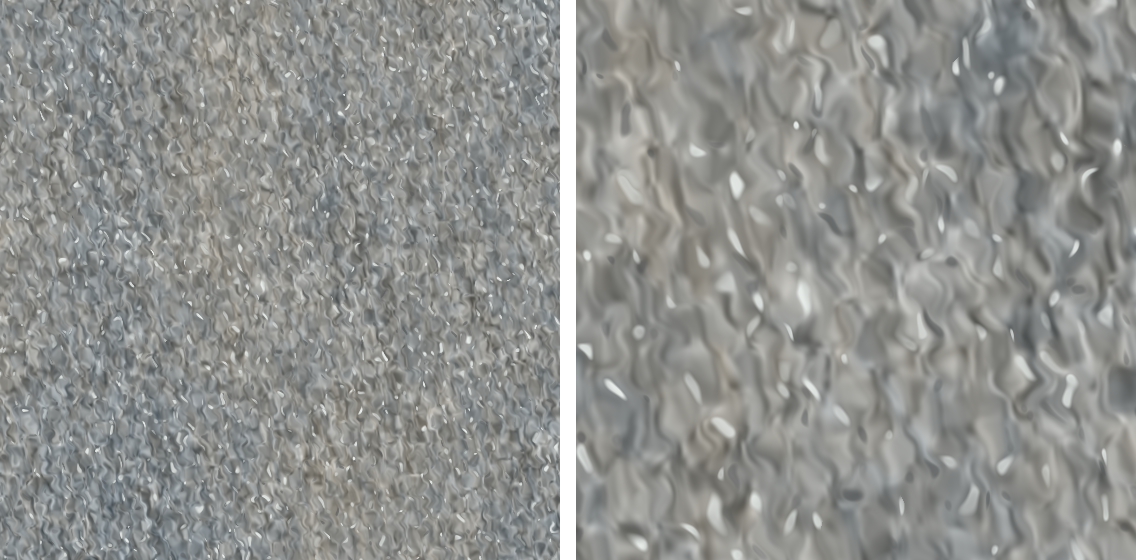
Left: the whole. Right: its middle third, enlarged.
Reproduce this texture procedurally as a WebGL 1 fragment shader.

```glsl
precision highp float;
// Grey schist: fine, upright mineral grains with pale mica flecks and faint blue and tan bands.
uniform vec2 u_resolution;

const vec3 STONE = vec3(0.541, 0.551, 0.547);
const vec3 MICA = vec3(0.90, 0.92, 0.91);
const vec3 SHADOW = vec3(0.33, 0.34, 0.345);
const vec3 BLUE_SHIFT = vec3(-0.030, -0.004, 0.022);
const vec3 TAN_SHIFT = vec3(0.022, 0.002, -0.024);

float hash(vec2 p, float seed) {
  vec3 q = fract(vec3(p.xyx + seed * 7.13) * 0.1031);
  q += dot(q, q.yzx + 33.33);
  return fract((q.x + q.y) * q.z);
}

// Smooth value noise in the range -1 to 1.
float noise(vec2 p, float seed) {
  vec2 cell = floor(p);
  vec2 f = fract(p);
  f = f * f * (3.0 - 2.0 * f);
  float low = mix(hash(cell, seed), hash(cell + vec2(1.0, 0.0), seed), f.x);
  float high = mix(hash(cell + vec2(0.0, 1.0), seed), hash(cell + vec2(1.0), seed), f.x);
  return mix(low, high, f.y) * 2.0 - 1.0;
}

// Scattered slender chips: one candidate per cell, kept with the given chance.
float flecks(vec2 p, float count, float chance, float seed) {
  vec2 g = p * count;
  vec2 home = floor(g);
  float cover = 0.0;
  for (int j = -1; j <= 1; j++) {
    for (int i = -1; i <= 1; i++) {
      vec2 cell = home + vec2(float(i), float(j));
      vec2 center = cell + vec2(hash(cell, seed), hash(cell, seed + 1.0));
      vec2 offset = g - center;
      offset.x += offset.y * (hash(cell, seed + 2.0) - 0.5) * 0.9;
      float size = mix(0.6, 1.25, hash(cell, seed + 3.0));
      float d = length(offset / (vec2(0.18, 0.32) * size));
      float kept = step(hash(cell, seed + 4.0), chance);
      float strength = mix(0.35, 1.0, hash(cell, seed + 5.0));
      cover = max(cover, kept * strength * (1.0 - smoothstep(0.45, 1.2, d)));
    }
  }
  return cover;
}

void main() {
  vec2 uv = gl_FragCoord.xy / u_resolution;

  // Lean the grain slightly and break up its rows.
  vec2 p = vec2(uv.x + 0.18 * uv.y, uv.y);
  p += 0.005 * vec2(noise(uv * 75.0, 1.0), 1.6 * noise(uv * 75.0, 2.0));

  // Broad upright bands and softer patches.
  float band = noise(uv * vec2(5.0, 1.6) + 3.0, 3.0);
  float patches = noise(uv * vec2(19.0, 11.0), 4.0);
  float rough = 1.0 + 0.22 * patches - 0.16 * band;

  // Grain tone at three scales.
  float tone = 0.115 * noise(p * vec2(135.0, 68.0), 5.0);
  tone += 0.105 * noise(p * vec2(225.0, 115.0), 6.0);
  tone += 0.040 * noise(p * vec2(55.0, 26.0), 7.0);
  vec3 color = STONE + tone * rough + 0.018 * band + 0.012 * patches;

  // Cool and warm tints, in bands and in single grains.
  float tint = 0.75 * band + 0.35 * patches + 0.6 * noise(p * vec2(80.0, 42.0), 8.0);
  color += BLUE_SHIFT * max(-tint, 0.0) + TAN_SHIFT * max(tint, 0.0);

  // Dark chips below, bright mica on top, both in loose clusters.
  float cluster = noise(uv * vec2(13.0, 9.0), 9.0);
  float dark = flecks(p, 54.0, 0.30 - 0.12 * band, 10.0);
  float bright = flecks(p, 52.0, 0.36 + 0.24 * cluster, 20.0);
  float chipped = 0.85 + 0.3 * noise(p * vec2(190.0, 120.0), 30.0);
  color = mix(color, SHADOW, 0.6 * dark);
  color = mix(color, MICA, clamp(bright * chipped, 0.0, 1.0));

  gl_FragColor = vec4(clamp(color, 0.0, 1.0), 1.0);
}
```
